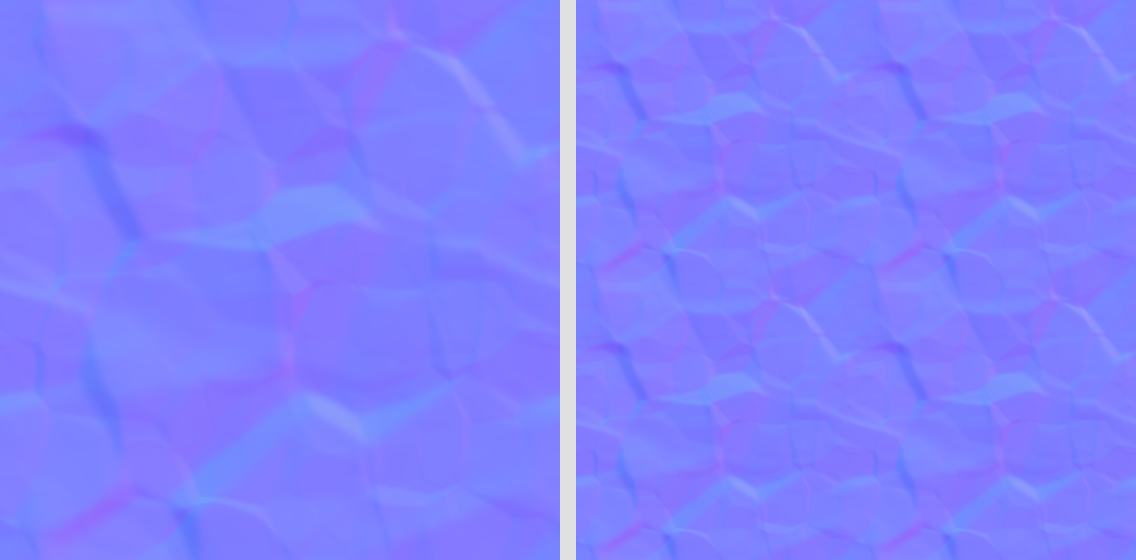
Left, the tile; right, the same tile 2 across and 2 down.
Write a WebGL 2 fragment shader that draws this texture map.

```glsl
#version 300 es
precision highp float;
// Tileable tangent-space normal map of softly crumpled paper.
// Each Voronoi site is paired with a displaced twin: the offset between the
// nearest of each kind tilts a flat facet, and steep lips form between cells.

#define LARGE_COUNT 4.0   // cells per side at each facet size
#define MEDIUM_COUNT 7.0
#define SMALL_COUNT 12.0
#define LARGE_TILT 0.165
#define MEDIUM_TILT 0.075
#define SMALL_TILT 0.022
#define CREASE_SHARP 23.0
#define SITE_JITTER 0.42
#define WARP 0.032
#define UNDULATION 0.045
#define GRAIN 0.012

uniform vec2 u_resolution;
out vec4 outColor;

// Whole cell index wrapped into 0..period-1, safe against rounding.
vec2 wrapCell(vec2 cell, vec2 period) {
    return floor(mod(cell + 0.5, period));
}

// Two random values in -1..1 for an integer cell and a seed.
vec2 hash2(vec2 cell, float seed) {
    uvec3 v = uvec3(cell.x, cell.y, seed) * 1664525u + 1013904223u;
    v.x += v.y * v.z; v.y += v.z * v.x; v.z += v.x * v.y;
    v ^= v >> 16u;
    v.x += v.y * v.z; v.y += v.z * v.x;
    return vec2(v.xy >> 8u) / 8388608.0 - 1.0;
}

// Gradient noise that wraps after "period" cells, shifted by its seed.
float corner(vec2 cell, vec2 offset, float period, float seed) {
    return dot(hash2(wrapCell(cell, vec2(period)), seed), offset);
}

float noise(vec2 uv, float period, float seed) {
    vec2 p = (uv + hash2(vec2(0.0), seed)) * period;
    vec2 i = floor(p), f = p - i;
    vec2 s = f * f * f * (f * (f * 6.0 - 15.0) + 10.0);
    vec2 e = vec2(1.0, 0.0);
    float low = mix(corner(i, f, period, seed),
                    corner(i + e.xy, f - e.xy, period, seed), s.x);
    float high = mix(corner(i + e.yx, f - e.yx, period, seed),
                     corner(i + e.xx, f - e.xx, period, seed), s.x);
    return mix(low, high, s.y);
}

vec2 noise2(vec2 uv, float period, float seed) {
    return vec2(noise(uv, period, seed), noise(uv, period, seed + 1.0));
}

// Slope of the facet here: offset from the soft-nearest site to the
// soft-nearest twin. Twins move mostly upright, so facets tilt that way.
vec2 facetSlope(vec2 uv, float count, float sharpness, float seed) {
    vec2 p = (uv + hash2(vec2(0.0), seed)) * count;
    vec2 home = floor(p);
    vec3 sites = vec3(0.0), twins = vec3(0.0);
    for (int y = -2; y <= 2; y++) {
        for (int x = -2; x <= 2; x++) {
            vec2 cell = home + vec2(x, y);
            vec2 id = wrapCell(cell, vec2(count));
            vec2 site = cell + 0.5 + SITE_JITTER * hash2(id, seed) - p;
            vec2 r = hash2(id, seed + 1.0);
            vec2 twin = site + r.x * vec2(-0.12, 0.42) + r.y * vec2(0.22, 0.08);
            sites += vec3(site, 1.0) * exp(-sharpness * dot(site, site));
            twins += vec3(twin, 1.0) * exp(-sharpness * dot(twin, twin));
        }
    }
    return twins.xy / twins.z - sites.xy / sites.z;
}

void main() {
    vec2 uv = gl_FragCoord.xy / u_resolution;

    // Bend the straight cell borders and vary how crisp they are.
    vec2 q = uv + WARP * (noise2(uv, 4.0, 11.0) + 0.3 * noise2(uv, 9.0, 13.0));
    float sharpness = CREASE_SHARP * exp2(1.5 * noise(uv, 3.0, 15.0));

    vec2 slope = LARGE_TILT * facetSlope(q, LARGE_COUNT, sharpness, 21.0);
    slope += MEDIUM_TILT * facetSlope(q, MEDIUM_COUNT, sharpness, 31.0);
    slope += SMALL_TILT * facetSlope(q, SMALL_COUNT, sharpness, 41.0);

    // Gentle swelling and faint fibre texture.
    slope += UNDULATION * noise2(q, 5.0, 51.0) + GRAIN * noise2(q, 21.0, 53.0);

    vec3 normal = normalize(vec3(-slope, 1.0));
    outColor = vec4(0.5 + 0.5 * normal, 1.0);
}
```
